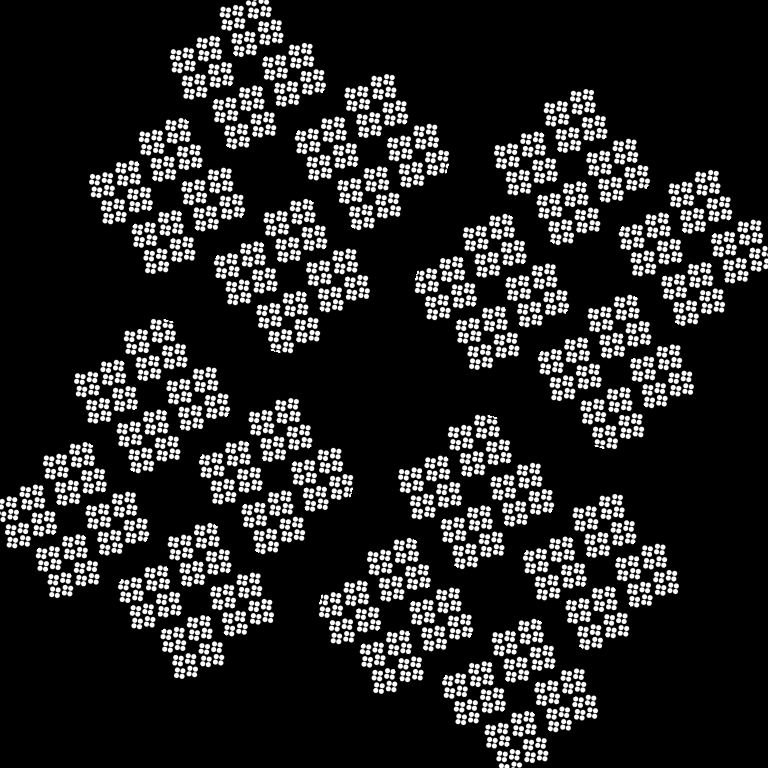
Write a Shadertoy shader that draws this pattern.

```glsl
// Fractal dust of white dots: a square of four copies, shrunk and turned six times.

mat2 rotation(float angle) {
    float c = cos(angle), s = sin(angle);
    return mat2(c, s, -s, c);
}

// Signed distance to the nearest dot, in canvas units
float dotDust(vec2 p) {
    mat2 turn = rotation(0.2876);
    float offset = 0.22;
    for (int level = 0; level < 6; level++) {
        p = turn * p;
        // Move the quadrant's copy to the centre
        p -= offset * vec2(p.x < 0.0 ? -1.0 : 1.0, p.y < 0.0 ? -1.0 : 1.0);
        offset *= 0.44;
    }
    return length(p) - 0.0033;
}

void mainImage(out vec4 fragColor, in vec2 fragCoord) {
    float pixel = 1.0 / iResolution.y;
    vec2 p = (fragCoord - 0.5 * iResolution.xy) * pixel;

    // Soft edge about one pixel wide
    float white = 1.0 - smoothstep(-0.75 * pixel, 0.75 * pixel, dotDust(p));
    fragColor = vec4(vec3(white), 1.0);
}
```
